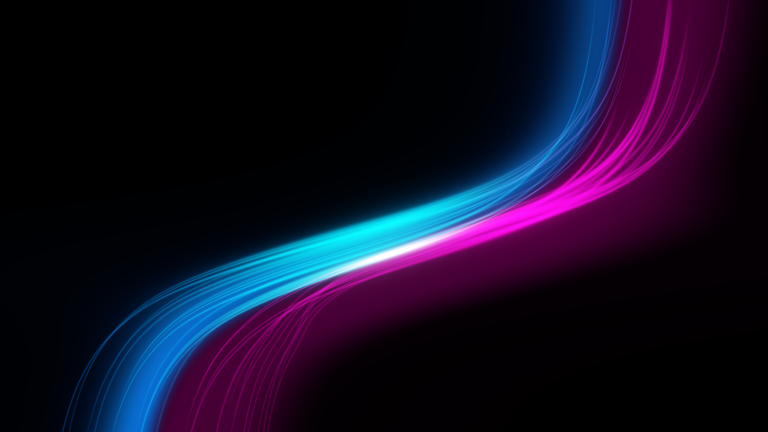
Reproduce this background procedurally as a Shadertoy shader.

```glsl
// A sweeping S-shaped bundle of luminous fibres, cyan above and magenta below.
// Each fibre is a saturating curve x(y) with its own limits at both ends;
// soft bands, fibres and hot cores are layered by screen blending.

#define STEEPNESS 5.0
#define CENTER_X 0.025
#define FIBRES 15
#define THIN 0.0017
#define THICK 0.0062
#define CYAN vec3(0.0, 0.86, 1.0)
#define BLUE vec3(0.02, 0.38, 0.86)
#define VIOLET vec3(0.50, 0.30, 0.95)
#define MAGENTA vec3(1.0, 0.02, 0.76)
#define PLUM vec3(0.25, 0.0, 0.185)

float hash(float n) {
    n = fract(n * 0.1031);
    n *= n + 33.33;
    return fract(n * (n + n));
}

vec3 screenBlend(vec3 base, vec3 light) {
    return base + clamp(light, 0.0, 1.0) * (1.0 - base);
}

float gauss(float x) { return exp(-x * x); }

// Signed distance to an S curve: positive to the right and below.
// reach.x and reach.y are its horizontal extents at the lower and upper ends.
float curveDistance(vec2 p, float midY, vec2 reach) {
    float u = STEEPNESS * (p.y - midY);
    float q = 1.0 + u * u;
    float extent = mix(reach.x, reach.y, smoothstep(-1.0, 1.0, u));
    float slope = extent * STEEPNESS / (q * sqrt(q));
    return (p.x - CENTER_X - extent * u / sqrt(q)) / sqrt(1.0 + slope * slope);
}

// Wide blue and plum bands on either side of the dividing curve.
vec3 background(vec2 p) {
    float s = curveDistance(p, -0.085, vec2(0.62, 0.55));
    float u = STEEPNESS * (p.y + 0.085);
    float ends = u * u / (1.0 + u * u);
    float upper = smoothstep(-0.35, 0.35, p.y);
    float blueSide = smoothstep(0.03, -0.03, s);
    float plumWidth = mix(0.17, 0.31, ends);

    vec3 col = vec3(0.0, 0.022, 0.075) * exp(-abs(s) / 0.2) * blueSide;
    col += vec3(0.028, 0.0, 0.024) * exp(-abs(s) / 0.5) * (1.0 - blueSide);
    col += vec3(0.0, 0.07, 0.25) * gauss(s / mix(0.09, 0.16, ends)) * blueSide;
    vec3 teal = mix(vec3(0.03, 0.34, 0.52), vec3(0.03, 0.17, 0.23), upper);
    col += teal * gauss((s + 0.045) / mix(0.045, 0.075, ends)) * blueSide;
    float plum = smoothstep(-0.03, 0.04, s)
               * (1.0 - smoothstep(0.55 * plumWidth, 1.3 * plumWidth, s));
    return col + PLUM * plum;
}

// One fibre; rank orders it within its family from low to high.
vec3 fibre(vec2 p, float rank, float seed, bool isBlue, float pixel) {
    float a = hash(seed), b = hash(seed + 17.3), c = hash(seed + 41.7);
    float midY = isBlue ? mix(-0.092, 0.004, rank) : mix(-0.125, -0.075, rank);
    vec2 reach = isBlue
        ? vec2(mix(0.60, 0.84, rank) + 0.10 * (a - 0.5), mix(0.46, 0.60, b))
        : vec2(mix(0.32, 0.58, a), mix(0.58, 0.82, b));
    float d = curveDistance(p, midY, reach);
    float u = STEEPNESS * (p.y - midY);

    // Bright, thick middle; thin tails that vanish at varied lengths.
    float body = gauss((p.x - (isBlue ? -0.09 : 0.33)) / 0.40);
    float tail = mix(0.8, 2.6, c);
    float fade = 1.0 - smoothstep(tail, tail + 1.0, abs(u));
    float strength = mix(0.28, 0.85, body) * fade * mix(0.45, 1.0, a);
    float width = max(mix(THIN, THICK, body * body) * mix(0.6, 1.2, c), 0.65 * pixel);
    float light = gauss(d / width) + 0.13 * exp(-abs(d) / 0.014) * body;

    vec3 tint = MAGENTA;
    if (isBlue) {
        tint = mix(BLUE, CYAN, body);
        tint = mix(tint, VIOLET, smoothstep(0.4, 0.9, b) * smoothstep(0.1, 0.9, u));
    }
    return tint * light * strength;
}

// A glowing core stretched along a curve.
float core(vec2 p, float midY, vec2 reach, float x, float len, float width) {
    float d = curveDistance(p, midY, reach);
    return gauss((p.x - x) / len) * (gauss(d / width) + 0.22 * exp(-abs(d) / (3.0 * width)));
}

void mainImage(out vec4 fragColor, in vec2 fragCoord) {
    vec2 p = (fragCoord - 0.5 * iResolution.xy) / iResolution.y;
    float pixel = 1.0 / iResolution.y;
    vec3 col = background(p);

    for (int i = 0; i < FIBRES; i++) {
        float id = float(i);
        float rank = (id + 0.5) / float(FIBRES);
        col = screenBlend(col, fibre(p, rank, id * 3.7 + 5.0, false, pixel));
        col = screenBlend(col, fibre(p, rank, id * 5.3 + 91.0, true, pixel));
    }

    // Cyan, magenta and white hot cores.
    col = screenBlend(col, 0.85 * CYAN * core(p, -0.014, vec2(0.72, 0.55), 0.02, 0.20, 0.012));
    col = screenBlend(col, 0.9 * MAGENTA * core(p, -0.088, vec2(0.52, 0.80), 0.34, 0.17, 0.013));
    col = screenBlend(col, vec3(0.95, 0.92, 1.0) * core(p, -0.085, vec2(0.66, 0.62), 0.02, 0.15, 0.010));

    fragColor = vec4(col, 1.0);
}
```
